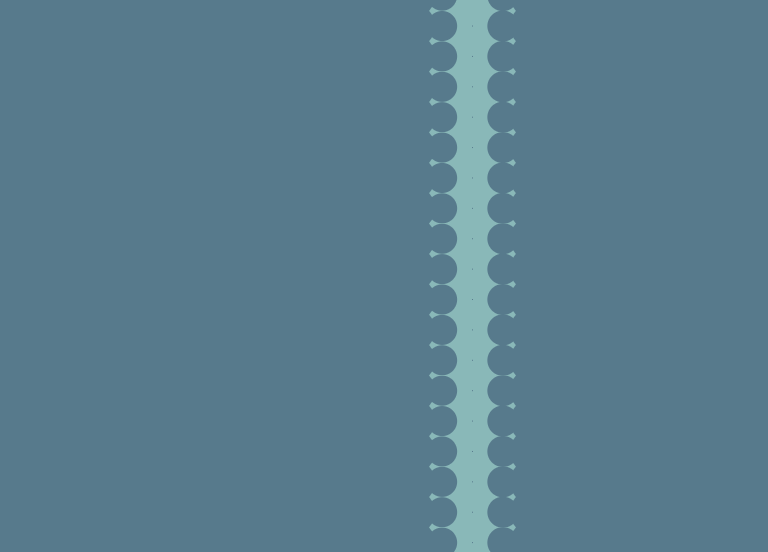
Reproduce this pattern procedurally as a Shadertoy shader.

```glsl
// A pale vertical ribbon on slate blue, scalloped by a column of discs on each
// side. Rows repeat with mod; the ribbon is a chevron-edged band minus discs,
// leaving small diamonds between the discs and a pin dot on the axis.

const vec3 SLATE = vec3(0.343, 0.478, 0.550);
const vec3 TEAL = vec3(0.537, 0.722, 0.722);

// Lengths are fractions of the canvas height.
const float AXIS_OFFSET = 0.1603;   // ribbon axis, right of the canvas centre
const float PERIOD = 0.05505;       // row height and column spacing
const float ROW_PHASE = 0.0170;     // height of the lowest disc centre
const float LEFT_RADIUS = 0.02725;
const float RIGHT_RADIUS = 0.0281;
const float DOT_RADIUS = 0.0009;
const float TIP_REACH = 0.0786;     // axis to diamond tips
const float TIP_SLOPE = 1.35;       // steepness of the diamond tips

float disc(vec2 p, vec2 centre, float radius) {
    return length(p - centre) - radius;
}

// Band whose outer edges form a point midway between rows.
float chevronBand(vec2 p) {
    float fromCusp = 0.5 * PERIOD - abs(p.y);
    float inset = TIP_REACH - abs(p.x);
    return (fromCusp - TIP_SLOPE * inset) / length(vec2(1.0, TIP_SLOPE));
}

float ribbon(vec2 p) {
    float left = disc(p, vec2(-PERIOD, 0.0), LEFT_RADIUS);
    float right = disc(p, vec2(PERIOD, 0.0), RIGHT_RADIUS);
    float dotHole = disc(p, vec2(0.0), DOT_RADIUS);
    float holes = min(min(left, right), dotHole);
    // The chevron trims only the outer flanks.
    float band = abs(p.x) > PERIOD ? chevronBand(p) : -PERIOD;
    return max(band, -holes);
}

void mainImage(out vec4 fragColor, in vec2 fragCoord) {
    float pixel = 1.0 / iResolution.y;
    vec2 p = fragCoord * pixel;
    p.x -= 0.5 * iResolution.x * pixel + AXIS_OFFSET;

    // Fold all rows onto one, centred on its discs.
    p.y = mod(p.y - ROW_PHASE + 0.5 * PERIOD, PERIOD) - 0.5 * PERIOD;

    float cover = clamp(0.5 - ribbon(p) / pixel, 0.0, 1.0);
    fragColor = vec4(mix(SLATE, TEAL, cover), 1.0);
}
```
